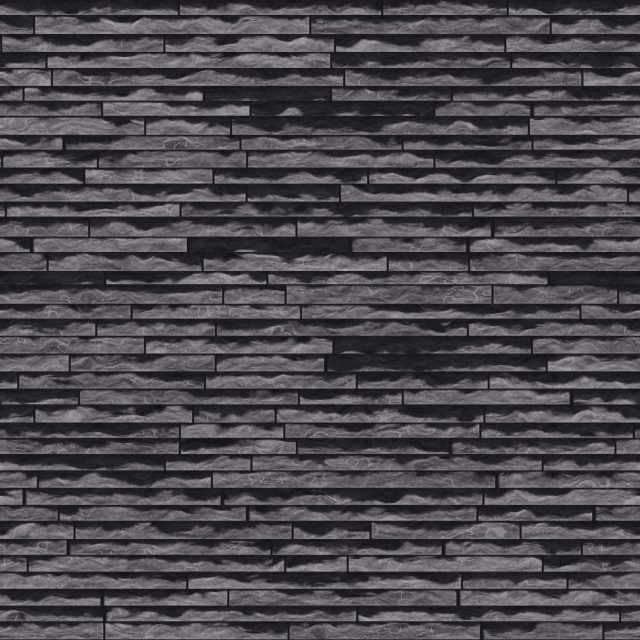
A three.js fragment shader for this texture:

```glsl
// Dry-stacked slate cladding: thin courses of long split stones, each shaded
// by the ragged overhang above it. Courses and joints are jittered grids;
// the split faces are relief-lit, stretched fractal noise that tiles.

#define ROWS 38.0          // courses up the canvas
#define STONES 3.0         // fewest stones in a course (some have one more)
#define ROW_JITTER 0.26    // variation of course height
#define JOINT_JITTER 0.7   // variation of stone length
#define GAP 0.05           // joint half width, in courses
#define OVERHANG 0.36      // mean shadow depth, in courses
#define RELIEF 0.85        // strength of the chipped relief
#define WEAR 0.55          // strength of pale scuffs
#define SHADE vec3(0.105, 0.105, 0.125)
#define STONE vec3(0.415, 0.405, 0.425)
#define PALE vec3(0.66, 0.65, 0.67)

varying vec2 vUv;

float hash(vec2 p) {
  vec3 q = fract(p.xyx * 0.1031);
  q += dot(q, q.yzx + 33.33);
  return fract((q.x + q.y) * q.z);
}

// Value noise with a whole number of cells across the canvas
float noise(vec2 uv, vec2 cells, float seed) {
  vec2 p = uv * cells;
  vec2 i = floor(p);
  vec2 f = p - i;
  f = f * f * (3.0 - 2.0 * f);
  vec2 a = mod(i, cells) + seed;
  vec2 b = mod(i + 1.0, cells) + seed;
  return mix(mix(hash(a), hash(vec2(b.x, a.y)), f.x),
             mix(hash(vec2(a.x, b.y)), hash(b), f.x), f.y);
}

float fbm(vec2 uv, vec2 cells, float seed) {
  float sum = 0.0;
  float amp = 0.53;
  for (int i = 0; i < 4; i++) {
    sum += amp * noise(uv, cells, seed);
    cells *= 2.0;
    seed += 19.0;
    amp *= 0.5;
  }
  return sum;
}

float rowEdge(float row) {
  return row + ROW_JITTER * (hash(vec2(mod(row, ROWS), 7.0)) - 0.5);
}

float jointEdge(float k, float row, float count) {
  return k + JOINT_JITTER * (hash(vec2(mod(k, count) + 31.0, row)) - 0.5);
}

void main() {
  // Course: distances to its lower and upper edge, in courses
  float y = vUv.y * ROWS;
  float row = floor(y);
  row += step(rowEdge(row + 1.0), y) - step(y, rowEdge(row));
  float low = y - rowEdge(row);
  float top = rowEdge(row + 1.0) - y;
  row = mod(row, ROWS);

  // Stone: distances to its left and right joint, in courses
  float count = STONES + step(0.45, hash(vec2(row, 3.0)));
  float x = (vUv.x + hash(vec2(row, 11.0))) * count;
  float k = floor(x);
  k += step(jointEdge(k + 1.0, row, count), x) - step(x, jointEdge(k, row, count));
  float left = (x - jointEdge(k, row, count)) * ROWS / count;
  float right = (jointEdge(k + 1.0, row, count) - x) * ROWS / count;
  vec2 id = vec2(mod(k, count) + 5.0, row);
  float seed = floor(hash(id) * 400.0);

  // Split face: warped strata lit from above
  vec2 uv = vUv;
  uv.y += 0.016 * (noise(vUv, vec2(36.0, 50.0), seed) - 0.5);
  float height = fbm(uv, vec2(26.0, 76.0), seed);
  float above = fbm(uv + vec2(-0.0015, 0.0035), vec2(26.0, 76.0), seed);
  float relief = (height - above) * RELIEF;
  float grain = noise(vUv, vec2(330.0, 420.0), 2.0) - 0.5;

  // Ragged shadow below the course above, deeper on recessed stones
  float ragged = fbm(vec2(vUv.x, 0.013 * row), vec2(22.0, 40.0), seed + 60.0) - 0.5;
  float recess = hash(id + 47.0);
  float depth = OVERHANG + 0.5 * (recess - 0.5) + 1.1 * ragged;
  depth += 0.3 * smoothstep(0.88, 0.95, recess);
  float lit = smoothstep(-0.13, 0.16, top - depth + 0.7 * (height - 0.5));
  lit *= smoothstep(0.0, 0.16, top);

  // Face tone, pale scuffs and worn lower arris
  float tone = 1.0 + 0.24 * (hash(id + 83.0) - 0.5) + 0.35 * (height - 0.5);
  vec3 face = STONE * tone + relief * 0.6 + grain * 0.09;
  float crease = abs(noise(uv, vec2(60.0, 150.0), seed + 9.0) - 0.5);
  float patches = smoothstep(0.5, 0.75, noise(vUv, vec2(30.0, 64.0), seed + 4.0));
  float scuff = (1.0 - smoothstep(0.0, 0.09, crease)) * patches;
  float arris = 1.0 - smoothstep(0.06, 0.17, low);
  arris *= 0.25 + 0.75 * noise(vUv, vec2(90.0, 38.0), seed);
  float edge = 1.0 - smoothstep(0.08, 0.22, min(left, right));
  face = mix(face, PALE, WEAR * max(scuff, max(arris * 0.6, edge * 0.35)));

  // Dark strata and clefts stay faintly visible inside the shadow
  vec3 dark = SHADE + 0.07 * height * smoothstep(0.0, 0.5, top);
  dark += relief * 0.16 + grain * 0.035;
  vec3 color = mix(dark, face, lit);

  // Open joints; some are chipped wider
  float gap = GAP * (1.0 + 3.0 * step(0.8, hash(id + 29.0)));
  float solid = smoothstep(gap * 0.4, gap + 0.08, left) * smoothstep(0.0, GAP + 0.05, right);
  solid *= smoothstep(-0.03, 0.07, low);
  color = mix(SHADE * 0.85, color, solid);

  gl_FragColor = vec4(clamp(color, 0.05, 0.8), 1.0);
}
```
